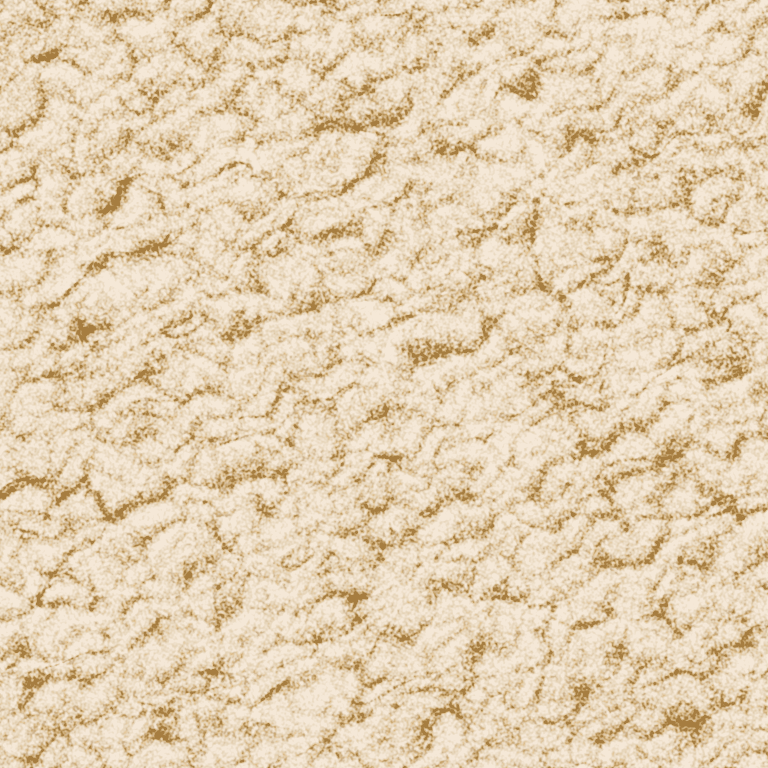
This texture is drawn by a three.js fragment shader. Its source:

```glsl
varying vec2 vUv;

// Palette, from deep crevice to lit fleece
const vec3 UMBER = vec3(0.65, 0.49, 0.25);
const vec3 OCHRE = vec3(0.79, 0.66, 0.45);
const vec3 TAUPE = vec3(0.82, 0.72, 0.58);
const vec3 HONEY = vec3(0.89, 0.78, 0.61);
const vec3 CREAM = vec3(0.90, 0.83, 0.72);
const vec3 IVORY = vec3(0.96, 0.91, 0.845);

// Layout, in units of the canvas
const float TILT = 0.46;
const vec2 TUFT_FREQ = vec2(23.0, 35.0);
const vec2 CREASE_FREQ = vec2(11.0, 25.0);
const float WARP_FREQ = 17.0;
const float WARP_AMOUNT = 0.028;
const float CURL_FREQ = 62.0;
const float DRIFT_FREQ = 7.0;
const float COARSE_GRAIN_FREQ = 145.0;
const float FINE_GRAIN_FREQ = 255.0;
const vec2 LIGHT_STEP = vec2(-0.004, 0.010);

// Strength of each layer in the tone
const float HEIGHT_GAIN = 2.1;
const float SLOPE_GAIN = 1.7;
const float CURL_GAIN = 1.3;
const float DRIFT_GAIN = 0.7;
const float CREASE_GAIN = 1.4;
const float GRAIN_GAIN = 1.9;
const float MEAN_HEIGHT = 0.79;
const float TONE_OFFSET = 0.22;

vec2 hash2(vec2 p) {
  vec3 h = fract(p.xyx * vec3(0.1031, 0.1030, 0.0973));
  h += dot(h, h.yzx + 33.33);
  return fract((h.xx + h.yz) * h.zy);
}

vec2 rotate(vec2 p, float angle) {
  float c = cos(angle), s = sin(angle);
  return vec2(c * p.x + s * p.y, c * p.y - s * p.x);
}

float cornerGradient(vec2 cell, vec2 offset) {
  float angle = 6.28318 * hash2(cell).x;
  return dot(vec2(cos(angle), sin(angle)), offset);
}

float gradientNoise(vec2 p) {
  vec2 i = floor(p), f = fract(p), e = vec2(1.0, 0.0);
  vec2 u = f * f * f * (f * (f * 6.0 - 15.0) + 10.0);
  float low = mix(cornerGradient(i, f), cornerGradient(i + e, f - e), u.x);
  float high = mix(cornerGradient(i + e.yx, f - e.yx),
                   cornerGradient(i + e.xx, f - e.xx), u.x);
  return mix(low, high, u.y);
}

// Rounded, tilted tufts: one dome around each scattered centre
float tuftHeight(vec2 p) {
  vec2 q = rotate(p, TILT) * TUFT_FREQ + 40.0;
  vec2 cell = floor(q), f = fract(q);
  float nearest = 4.0;
  for (int y = -1; y <= 1; y++) {
    for (int x = -1; x <= 1; x++) {
      vec2 n = vec2(float(x), float(y));
      vec2 d = n + hash2(cell + n) - f;
      nearest = min(nearest, dot(d, d));
    }
  }
  return 1.0 - nearest;
}

// Thin broken furrows along the lie of the fleece
float crease(vec2 p) {
  vec2 q = rotate(p, TILT) * CREASE_FREQ + 70.0;
  float line = 1.0 - smoothstep(0.0, 0.13, abs(gradientNoise(q)));
  return line * smoothstep(0.0, 0.28, gradientNoise(q * 0.9 + 31.7));
}

vec3 fleeceColor(float tone, float hue) {
  vec3 middle = mix(TAUPE, HONEY, hue);
  vec3 color = mix(UMBER, OCHRE, clamp((tone + 2.2) / 0.8, 0.0, 1.0));
  color = mix(color, middle, clamp((tone + 1.4) / 0.7, 0.0, 1.0));
  color = mix(color, CREAM, clamp((tone + 0.7) / 0.7, 0.0, 1.0));
  return mix(color, IVORY, clamp(tone / 1.2, 0.0, 1.0));
}

void main() {
  // Bend the domain so that tufts lose their regular outline
  vec2 w = vUv * WARP_FREQ + 11.0;
  vec2 warp = vec2(gradientNoise(w), gradientNoise(w + 57.3));
  vec2 p = vUv + WARP_AMOUNT * warp;

  // Relief lit from the upper left
  float height = tuftHeight(p);
  float slope = height - tuftHeight(p + LIGHT_STEP);
  float curl = gradientNoise(rotate(p, TILT) * CURL_FREQ + 90.0);
  float drift = gradientNoise(vUv * DRIFT_FREQ + 5.0);

  // Fibre grain, stronger in the shade
  float coarse = gradientNoise(rotate(vUv, 0.7) * COARSE_GRAIN_FREQ + 300.0);
  float fine = gradientNoise(rotate(vUv, 1.1) * FINE_GRAIN_FREQ + 500.0);

  float tone = TONE_OFFSET + HEIGHT_GAIN * (height - MEAN_HEIGHT)
    + SLOPE_GAIN * slope + CURL_GAIN * curl + DRIFT_GAIN * drift
    - CREASE_GAIN * crease(p);
  float shade = 1.0 - smoothstep(-1.0, 1.0, tone);
  tone += GRAIN_GAIN * (0.75 + 0.5 * shade) * (coarse + fine);

  float hue = smoothstep(-0.25, 0.25, gradientNoise(vUv * COARSE_GRAIN_FREQ + 210.0));
  gl_FragColor = vec4(fleeceColor(tone, hue), 1.0);
}
```
